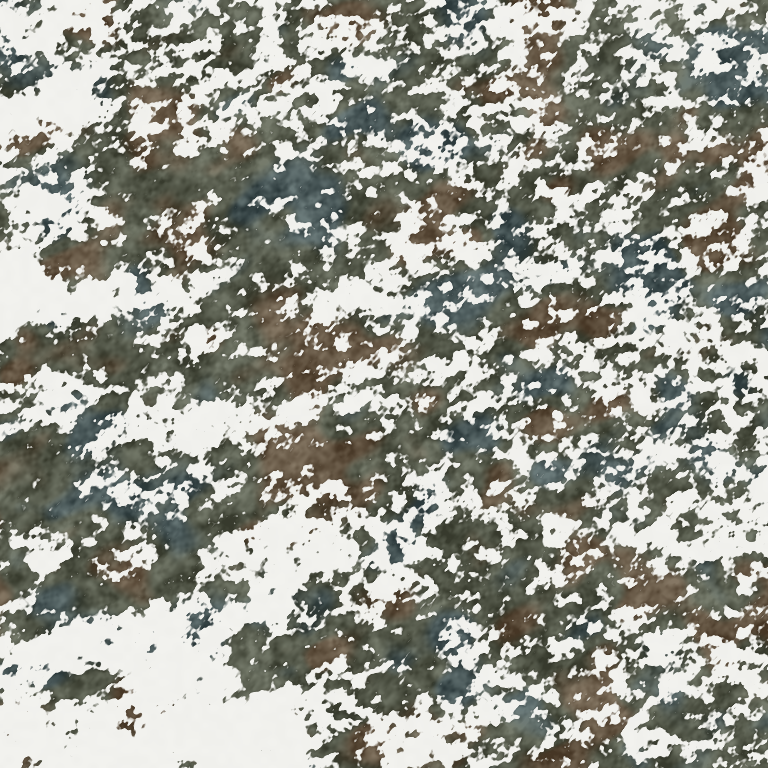
This texture is drawn by a Shadertoy shader. Its source:

```glsl
const vec3 SNOW = vec3(0.945, 0.945, 0.930);
const vec3 DEEP_MOSS = vec3(0.215, 0.228, 0.175);
const vec3 PALE_MOSS = vec3(0.430, 0.450, 0.390);
const vec3 SLATE_TINT = vec3(-0.045, -0.005, 0.055);
const vec3 EARTH_TINT = vec3(0.060, -0.015, -0.030);

float hash(vec2 p) {
    vec3 q = fract(p.xyx * 0.1031);
    q += dot(q, q.yzx + 33.33);
    return fract((q.x + q.y) * q.z);
}

// Value noise centred on zero
float noise(vec2 p) {
    vec2 cell = floor(p);
    vec2 f = fract(p);
    vec2 s = f * f * (3.0 - 2.0 * f);
    float low = mix(hash(cell), hash(cell + vec2(1, 0)), s.x);
    float high = mix(hash(cell + vec2(0, 1)), hash(cell + vec2(1, 1)), s.x);
    return mix(low, high, s.y) - 0.5;
}

vec2 rotate(vec2 p, float angle) {
    float c = cos(angle), s = sin(angle);
    return vec2(c * p.x + s * p.y, c * p.y - s * p.x);
}

// Octaves at doubled scale, each turned to hide the lattice
float fractalNoise(vec2 p, vec2 scale, float gain, int octaves) {
    float sum = 0.0, weight = 1.0;
    for (int i = 0; i < octaves; i++) {
        float k = float(i);
        sum += weight * noise(rotate(p, 0.18 + 0.35 * k) * scale + 37.0 * k + 11.0);
        weight *= gain;
        scale *= 2.05;
    }
    return sum;
}

// How far the ground opens into wide drifts, strongest at lower left
float openness(vec2 p) {
    float wobble = 0.25 * noise(p * 4.0 + 5.0);
    float side = smoothstep(0.78, 0.12, p.x + 0.35 * (p.y - 0.35) + wobble);
    return side * smoothstep(1.05, 0.85, p.y);
}

vec3 mossColor(vec2 p, float depth) {
    float tone = 0.52 + 0.75 * fractalNoise(p + 3.0, vec2(38.0, 46.0), 0.8, 3);
    tone += 0.45 * noise(p * 13.0 + 71.0) + 0.25 * (depth - 0.5);
    vec3 color = mix(DEEP_MOSS, PALE_MOSS, clamp(tone, 0.0, 1.15));
    float hue = fractalNoise(p + 8.0, vec2(12.0, 16.0), 0.6, 2);
    color += SLATE_TINT * smoothstep(0.08, 0.40, hue);
    return color + EARTH_TINT * smoothstep(0.08, 0.40, -hue);
}

void mainImage(out vec4 fragColor, in vec2 fragCoord) {
    vec2 p = fragCoord / iResolution.y;
    float open = openness(p);

    // Fine grains over slanted, stretched drifts
    float grains = 0.54 * fractalNoise(p, vec2(54.0, 74.0), 0.68, 3);
    float drifts = fractalNoise(p + 2.0, vec2(9.0, 16.0), 0.65, 2);
    float height = grains + drifts * mix(0.18, 0.80, open);
    height += mix(-0.040, 0.030, open) + 0.03 * smoothstep(0.35, 0.0, p.y);

    float cover = smoothstep(-0.055, 0.055, height);
    float depth = smoothstep(0.0, 0.30, -height);
    vec3 snow = SNOW + 0.012 * noise(p * 90.0);
    fragColor = vec4(mix(mossColor(p, depth), snow, cover), 1.0);
}
```
